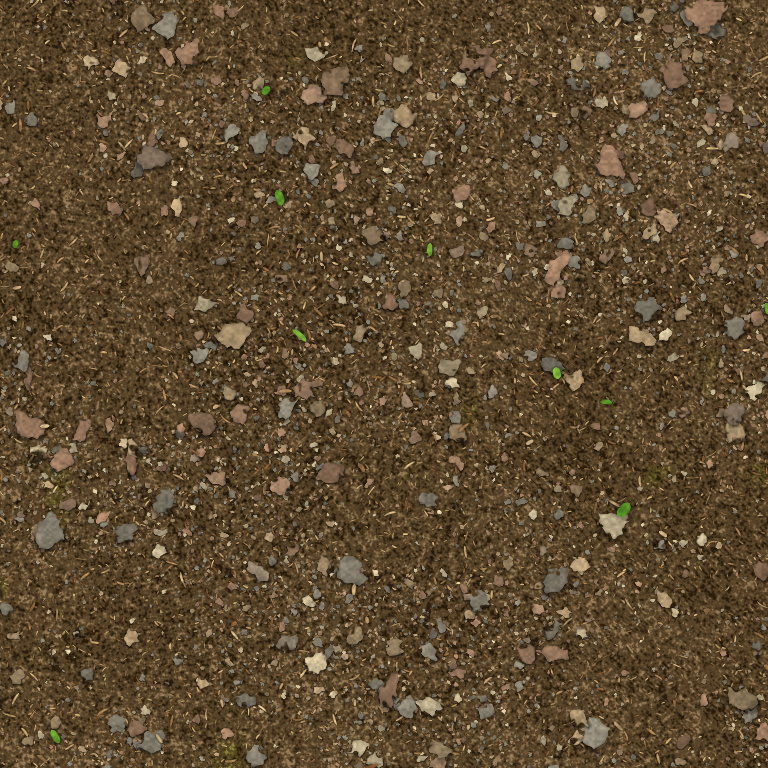
Write a Shadertoy shader that draws this texture.

```glsl
// Damp brown soil strewn with angular pebbles, straw chips and a few leaves.
// Layered value noise makes the crumbs; jittered grids scatter polygon stones
// and bent lens-shaped flecks, each layer painted over the one before.

float hash(vec2 p) {
    return fract(sin(dot(p, vec2(127.1, 311.7))) * 43758.5453);
}

vec2 hash2(vec2 p) {
    return vec2(hash(p), hash(p + 17.3));
}

float noise(vec2 p) {
    vec2 i = floor(p), f = fract(p);
    f = f * f * (3.0 - 2.0 * f);
    return mix(mix(hash(i), hash(i + vec2(1, 0)), f.x),
               mix(hash(i + vec2(0, 1)), hash(i + vec2(1, 1)), f.x), f.y);
}

mat2 rotation(float a) {
    return mat2(cos(a), sin(a), -sin(a), cos(a));
}

// Crumbly ground: broad damp patches, clods and fine bright grit
vec3 soil(vec2 uv) {
    float patches = noise(uv * 5.0 + 2.0) * 0.5 + noise(rotation(0.9) * uv * 15.0 + 5.0) * 0.5;
    float clods = noise(rotation(0.4) * uv * 60.0 + 9.0) * 0.4 + noise(rotation(1.1) * uv * 125.0) * 0.6;
    float grain = noise(rotation(0.2) * uv * 260.0 + 3.0) * 0.5 + noise(rotation(0.7) * uv * 430.0) * 0.5;
    float v = 0.5 + 0.24 * (patches - 0.5) + 0.4 * (clods - 0.5) + 1.15 * (grain - 0.5);
    vec3 col = mix(vec3(0.15, 0.10, 0.04), vec3(0.345, 0.265, 0.16), smoothstep(0.02, 0.54, v));
    col = mix(col, vec3(0.60, 0.49, 0.34), smoothstep(0.54, 1.0, v));
    float moss = smoothstep(0.88, 1.0, noise(uv * 13.0 + 40.0)) * clods;
    return mix(col, col * vec3(0.95, 1.15, 0.6), moss);
}

vec3 stoneColor(float h) {
    vec3 grey = vec3(0.56, 0.53, 0.46), pink = vec3(0.64, 0.50, 0.39);
    vec3 tan_ = vec3(0.70, 0.60, 0.45), pale = vec3(0.83, 0.76, 0.61);
    vec3 c = mix(grey, pink, smoothstep(0.3, 0.4, h));
    c = mix(c, tan_, smoothstep(0.58, 0.68, h));
    return mix(c, pale, smoothstep(0.82, 0.9, h));
}

// Clustered, half buried polygon stones; radius is in canvas units
void stones(inout vec3 col, vec2 uv, float cells, float radius, float chance, float px) {
    vec2 id = floor(uv * cells);
    for (int y = -1; y <= 1; y++)
    for (int x = -1; x <= 1; x++) {
        vec2 cell = id + vec2(x, y), key = cell + cells * 0.37;
        float cluster = smoothstep(0.35, 0.65, noise(cell / cells * 6.0 + 13.0));
        if (hash(key) > chance * mix(0.35, 1.7, cluster)) continue;

        vec2 center = (cell + 0.5 + 0.8 * (hash2(key + 2.1) - 0.5)) / cells;
        float r = radius * mix(0.55, 1.1, hash(key + 5.7));
        vec2 q = uv - center;
        if (length(q) > 2.0 * r + px) continue;
        vec2 toLight = q / r;
        q += 0.4 * r * (vec2(noise(uv * 2.0 / r), noise(uv * 2.0 / r + 31.0)) - 0.5);
        q += 0.004 * min(1.0, r * 80.0) * (vec2(noise(uv * 190.0), noise(uv * 190.0 + 23.0)) - 0.5);
        q = rotation(6.283 * hash(key + 8.3)) * q;
        q.y *= mix(1.0, 1.75, hash(key + 9.9));

        float d = -r;
        for (int k = 0; k < 6; k++) {
            vec2 side = hash2(key + 3.3 * float(k) + 1.7);
            float a = 1.047 * (float(k) + 0.6 * side.x);
            d = max(d, dot(q, vec2(cos(a), sin(a))) - r * mix(0.6, 1.05, side.y));
        }

        float speckle = noise(uv * 290.0 + 7.0) * 0.6 + noise(rotation(0.5) * uv * 90.0) * 0.4;
        vec3 tone = stoneColor(hash(key + 11.1)) * mix(0.76, 1.08, hash(key + 12.7));
        tone *= 0.77 + 0.42 * speckle + 0.06 * dot(toLight, vec2(-0.5, 0.8));
        tone *= 1.0 - 0.12 * smoothstep(-0.2 * r, 0.0, d);
        float bare = smoothstep(0.2, 0.4, noise(uv * 110.0 + 2.0) + 0.65 * hash(key + 14.9));
        float shadow = smoothstep(0.4 * r, 0.0, d) * smoothstep(0.9, -0.6, toLight.y);
        col *= 1.0 - 0.45 * shadow;
        col = mix(col, tone, bare * smoothstep(0.6 * px, -0.6 * px, d));
    }
}

// Bent lens shapes for straw and leaves; size is half length and half width
void flecks(inout vec3 col, vec2 uv, float cells, vec2 size, float chance,
            vec3 dark, vec3 light, float px) {
    vec2 id = floor(uv * cells);
    for (int y = -1; y <= 1; y++)
    for (int x = -1; x <= 1; x++) {
        vec2 cell = id + vec2(x, y), key = cell + cells * 0.71;
        if (hash(key) > chance) continue;
        vec2 center = (cell + hash2(key + 4.2)) / cells;
        vec2 s = size * mix(vec2(0.5), vec2(1.2), hash2(key + 6.6));
        vec2 q = rotation(6.283 * hash(key + 7.5)) * (uv - center);
        float t = q.x / s.x;
        q.y += s.x * 0.4 * (hash(key + 8.8) - 0.5) * t * t;
        float d = max(abs(q.y) - s.y * (1.0 - t * t * t * t), abs(q.x) - s.x);
        vec3 tone = mix(dark, light, hash(key + 10.4)) * (0.8 + 0.4 * noise(uv * 230.0));
        col *= 1.0 - 0.25 * smoothstep(2.0 * s.y, 0.0, d);
        col = mix(col, tone, smoothstep(0.7 * px, -0.7 * px, d));
    }
}

void mainImage(out vec4 fragColor, in vec2 fragCoord) {
    float px = 1.0 / iResolution.y;
    vec2 uv = fragCoord * px;
    vec3 rust = vec3(0.50, 0.33, 0.17), straw = vec3(0.86, 0.73, 0.50);

    vec3 col = soil(uv);
    // Grit and litter
    stones(col, uv, 130.0, 0.0034, 0.22, px);
    flecks(col, uv, 95.0, vec2(0.0036, 0.0010), 0.3, rust, straw, px);
    stones(col, uv, 61.0, 0.0075, 0.13, px);
    flecks(col, uv, 42.0, vec2(0.0075, 0.0013), 0.24, rust, straw, px);
    // Pebbles
    stones(col, uv, 31.0, 0.0148, 0.17, px);
    stones(col, uv, 17.0, 0.0245, 0.16, px);
    // Loose chips and green leaves on top
    flecks(col, uv, 23.0, vec2(0.008, 0.0022), 0.07, rust, vec3(0.88, 0.78, 0.58), px);
    flecks(col, uv, 8.0, vec2(0.010, 0.0055), 0.18, vec3(0.30, 0.52, 0.13), vec3(0.52, 0.72, 0.22), px);

    fragColor = vec4(col, 1.0);
}
```
